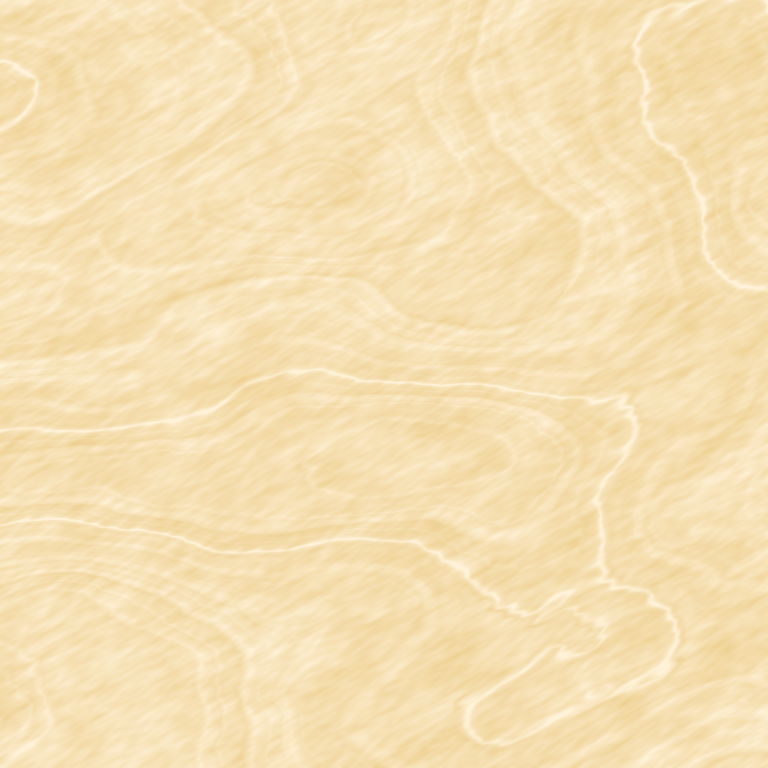
A WebGL 1 fragment shader for this texture:

```glsl
precision highp float;
uniform vec2 u_resolution;

float hash(vec2 cell) {
  return fract(sin(dot(cell, vec2(127.1, 311.7))) * 43758.5453);
}

vec2 gradient(vec2 cell) {
  float angle = 6.2832 * hash(cell);
  return vec2(cos(angle), sin(angle));
}

float gradientNoise(vec2 p) {
  vec2 i = floor(p), f = p - i;
  vec2 u = f * f * f * (f * (f * 6.0 - 15.0) + 10.0);
  vec2 e = vec2(1.0, 0.0);
  float bottom = mix(dot(gradient(i), f), dot(gradient(i + e.xy), f - e.xy), u.x);
  float top = mix(dot(gradient(i + e.yx), f - e.yx), dot(gradient(i + e.xx), f - e.xx), u.x);
  return mix(bottom, top, u.y);
}

vec2 rotate(vec2 p, float angle) {
  float c = cos(angle), s = sin(angle);
  return vec2(c * p.x + s * p.y, c * p.y - s * p.x);
}

// Growth height: its level lines are the rings
float growth(vec2 p) {
  vec2 q = rotate(p, 0.28);
  float h = gradientNoise(q * vec2(1.7, 3.1) + vec2(4.3, 7.6));
  h += 0.22 * gradientNoise(q * vec2(3.6, 6.0) + 21.4);
  h += 0.05 * gradientNoise(q * vec2(9.0, 14.0) + 52.7);
  return 8.0 * h;
}

// One pale line with a darker flank per level, of random strength
float ringLine(float level, float slope) {
  float id = floor(level);
  float offset = level - id - mix(0.32, 0.55, hash(vec2(id, 5.0)));
  float strength = hash(vec2(id, 9.0));
  float width = clamp(slope * 0.0055, 0.03, 0.11);
  float pale = offset / width;
  float dark = (offset - 1.9 * width) / width;
  float line = 0.55 * exp(-pale * pale) - 0.25 * exp(-dark * dark);
  return line * mix(0.2, 1.0, strength * strength) * smoothstep(1.0, 8.0, slope);
}

void main() {
  vec2 p = gl_FragCoord.xy / u_resolution.y;

  // Short slanted fibres and soft mottling
  vec2 along = rotate(p, 0.52);
  float fibre = gradientNoise(along * vec2(22.0, 85.0));
  float fineFibre = gradientNoise(along * vec2(48.0, 165.0) + 31.3);
  float mottle = gradientNoise(rotate(p, 0.4) * vec2(9.0, 24.0) + 63.1);

  // Rings, slightly frayed by the fibres
  float h = growth(p);
  vec2 d = vec2(0.008, 0.0);
  float slope = length(vec2(growth(p + d.xy), growth(p + d.yx)) - h) / d.x;
  float level = h + 0.12 * fibre + 0.08 * mottle;
  float rings = ringLine(level, slope);
  rings += 0.3 * ringLine(level * 2.3 + 17.0, slope * 2.3);
  rings += 0.22 * gradientNoise(vec2(level * 1.6, 0.5));

  float tone = 0.48 + rings + 0.3 * fibre + 0.22 * fineFibre + 0.27 * mottle;
  vec3 tan_ = vec3(0.93, 0.81, 0.56);
  vec3 cream = vec3(1.0, 0.95, 0.85);
  gl_FragColor = vec4(mix(tan_, cream, clamp(tone, 0.0, 1.0)), 1.0);
}
```
